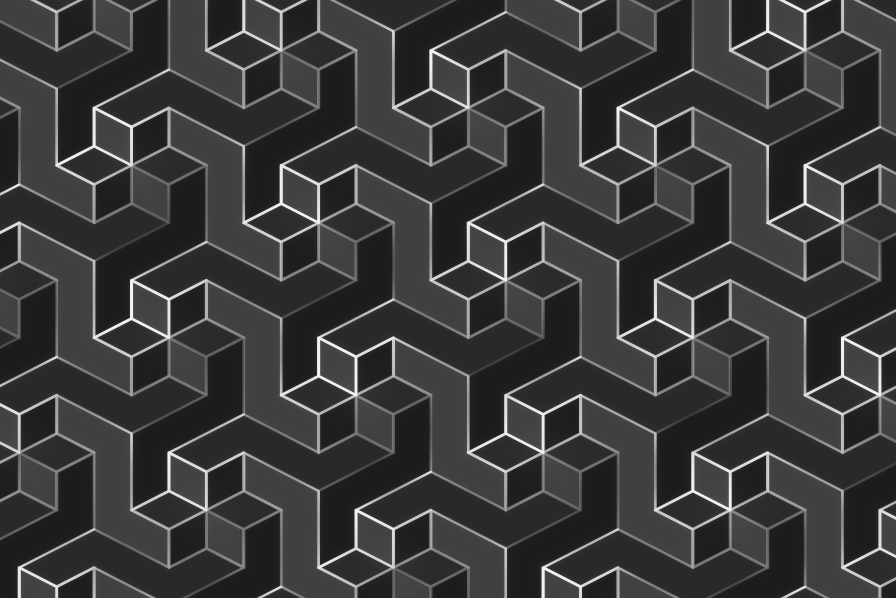
Give the GLSL for this pattern, as a Shadertoy shader.

```glsl
const float ROOT3 = 1.7320508;
const float SIXTH = 1.0471976;

const vec2 HUB_ORIGIN = vec2(0.8457, 0.5313);  // one hub, in canvas heights
const vec2 GRID_SCALE = vec2(13.84, 15.61);    // cube edges per canvas height
const vec2 STEP_A = vec2(2.5 * ROOT3, -1.5);   // hub to hub
const vec2 STEP_B = vec2(2.0 * ROOT3, 3.0);

vec2 rotate(vec2 p, float angle) {
    float c = cos(angle), s = sin(angle);
    return vec2(c * p.x - s * p.y, s * p.x + c * p.y);
}

// Three plane shades: top, dark side, light side
float planeShade(float index) {
    float plane = mod(index, 3.0);
    return plane < 0.5 ? 0.16 : plane < 1.5 ? 0.11 : 0.25;
}

// Uneven, hand-drawn line strength
float wear(vec2 p) {
    float waves = sin(p.x * 1.13 + 1.7 * sin(p.y * 0.71))
                + sin(p.y * 1.57 - p.x * 0.83 + 2.0)
                + 0.6 * sin(p.x * 3.1 + p.y * 2.3);
    return 0.14 * waves / 2.6;
}

// x: distance to the segment, y: position along it
vec2 segment(vec2 p, vec2 a, vec2 b) {
    vec2 ab = b - a;
    float t = clamp(dot(p - a, ab) / dot(ab, ab), 0.0, 1.0);
    return vec2(length(p - a - ab * t), t);
}

float stroke(float dist, float halfWidth, float blur) {
    float core = 1.0 - smoothstep(halfWidth - blur, halfWidth + blur, dist);
    return max(core, 0.12 * exp(-dist * 18.0));
}

// Edges facing the upper left catch more light
float edgeLight(float angle) {
    return 0.64 + 0.34 * cos(angle - 2.25);
}

// Shade of the face under p, measured from its nearest hub
float faceShade(vec2 p) {
    float sector = floor(atan(p.y, p.x) / SIXTH + 0.5);
    vec2 q = rotate(p, -sector * SIXTH);
    float rim = q.x / ROOT3 + abs(q.y);
    if (rim < 1.0) {
        return planeShade(sector) + 0.025 * (1.0 - rim);
    }
    float region = sector;
    if (q.y < 0.0 && q.x < ROOT3) region -= 1.0;
    if (q.y > 2.0 - q.x / ROOT3) region += 1.0;
    return planeShade(region + 2.0);
}

// Spokes, star rim and pinwheel arms around one hub
float hubLines(vec2 p, float unevenness, float blur) {
    vec2 corner = vec2(ROOT3, 0.0);
    vec2 notch = vec2(0.5 * ROOT3, 0.5);
    float light = 0.0;
    for (int i = 0; i < 6; i++) {
        float angle = float(i) * SIXTH;
        vec2 q = rotate(p, -angle);
        float spoke = segment(q, vec2(0.0), notch).x;
        float rimAhead = segment(q, notch, corner).x;
        float rimBehind = segment(q, notch * vec2(1.0, -1.0), corner).x;
        vec2 arm = segment(q, corner, corner - vec2(0.0, 2.0));
        float armLight = edgeLight(angle) * mix(0.9, 0.68, sin(arm.y * 3.14159));

        light = max(light, stroke(spoke, 0.034, blur) * (edgeLight(angle + 0.5 * SIXTH) + unevenness));
        light = max(light, stroke(rimAhead, 0.036, blur) * (edgeLight(angle + 0.25 * SIXTH) + unevenness));
        light = max(light, stroke(rimBehind, 0.036, blur) * (edgeLight(angle - 0.25 * SIXTH) + unevenness));
        light = max(light, stroke(arm.x, 0.031, blur) * (armLight + unevenness));
    }
    return light;
}

float latticeShade(vec2 p, float blur) {
    mat2 lattice = mat2(STEP_A, STEP_B);
    vec2 cell = floor(inverse(lattice) * p);
    float unevenness = wear(p);
    float light = 0.0;
    vec2 nearest = vec2(100.0);
    for (int i = 0; i < 4; i++) {
        vec2 local = p - lattice * (cell + vec2(i % 2, i / 2));
        if (dot(local, local) < dot(nearest, nearest)) nearest = local;
        if (dot(local, local) < 7.6) light = max(light, hubLines(local, unevenness, blur));
    }
    return mix(faceShade(nearest), 0.95, clamp(light, 0.0, 1.0));
}

void mainImage(out vec4 fragColor, in vec2 fragCoord) {
    float blur = 0.3 * GRID_SCALE.y / iResolution.y;
    float shade = 0.0;
    // 2 x 2 samples per pixel
    for (int i = 0; i < 4; i++) {
        vec2 offset = 0.5 * vec2(i % 2, i / 2) - 0.25;
        vec2 canvas = (fragCoord + offset) / iResolution.y;
        shade += 0.25 * latticeShade((canvas - HUB_ORIGIN) * GRID_SCALE, blur);
    }
    fragColor = vec4(vec3(shade), 1.0);
}
```
